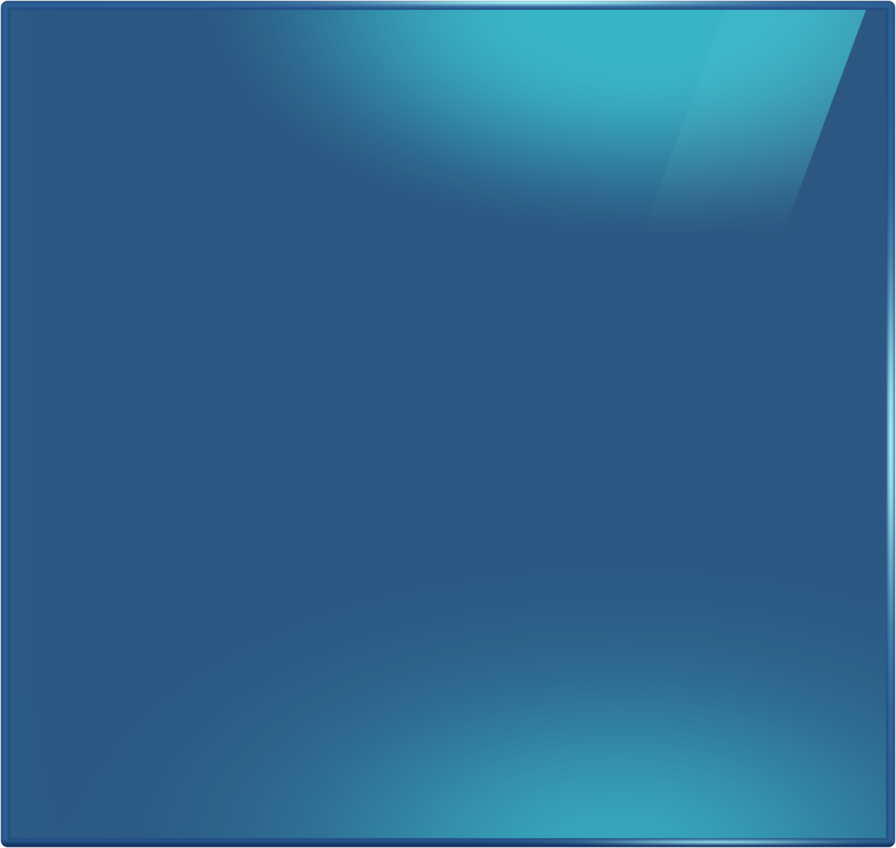
Reproduce this background procedurally as a Shadertoy shader.

```glsl
// Draws a blue glass panel with teal glows, a slanted sheen and a polished rim.

#define BASE_BLUE   vec3(0.168, 0.340, 0.508)
#define GLOW_TEAL   vec3(0.225, 0.705, 0.775)
#define RIM_BLUE    vec3(0.175, 0.380, 0.590)
#define RIM_NAVY    vec3(0.050, 0.150, 0.340)
#define SHINE       vec3(0.620, 0.910, 0.950)
#define RIM_WIDTH   0.0105
#define CORNER      0.008
#define SHEEN_SLANT 0.35
#define SHEEN_LEFT  0.810
#define SHEEN_RIGHT 0.967

// Signed distance to a box with rounded corners
float roundedBox(vec2 p, vec2 halfSize, float radius) {
    vec2 q = abs(p) - halfSize + radius;
    return length(max(q, 0.0)) + min(max(q.x, q.y), 0.0) - radius;
}

// Bell curve that peaks at a centre
float bell(float x, float centre, float width) {
    float t = (x - centre) / width;
    return exp(-t * t);
}

// Glass body: two glows and the sheen that ends the upper one
vec3 glass(vec2 uv, float pixel) {
    float slant = uv.x - SHEEN_SLANT * (uv.y - 0.99);
    float insideRight = 1.0 - smoothstep(-pixel, pixel, slant - SHEEN_RIGHT);
    float insideLeft = smoothstep(-pixel, pixel, slant - SHEEN_LEFT);

    float topRadius = length((uv - vec2(0.716, 1.0)) / vec2(0.52, 0.296));
    float topGlow = (1.0 - smoothstep(0.25, 1.0, topRadius)) * insideRight;
    float lowGlow = 0.85 * bell(uv.x, 0.69, 0.326) * bell(uv.y, 0.0, 0.179);
    float leftGlow = 0.08 * exp(-uv.x / 0.03);
    float glow = max(topGlow, lowGlow) + leftGlow;

    vec3 color = mix(BASE_BLUE, GLOW_TEAL, clamp(glow, 0.0, 1.0));
    float sheen = insideLeft * insideRight * smoothstep(0.70, 0.86, uv.y);
    return mix(color, SHINE, 0.10 * sheen * (1.0 - 0.5 * topGlow));
}

// Rim: a bevel with a dark seam, and one highlight on each of three sides
vec3 rim(vec2 p, vec2 uv, vec2 size, float depth) {
    float bevel = sin(3.14159 * clamp(depth / RIM_WIDTH, 0.0, 1.0));
    float lowShade = 1.0 - smoothstep(0.003, 0.011, p.y);
    vec3 color = mix(RIM_NAVY, RIM_BLUE, 0.55 + 0.45 * bevel);
    color = mix(color, RIM_NAVY, 0.7 * lowShade);

    float top = bell(uv.x, 0.60, 0.20) * bell(size.y - p.y, 0.003, 0.0035);
    float right = bell(uv.y, 0.48, 0.19) * bell(size.x - p.x, 0.006, 0.0045);
    float bottom = bell(uv.x, 0.80, 0.12) * bell(p.y, 0.007, 0.003);
    return mix(color, SHINE, clamp(top + right + 0.8 * bottom, 0.0, 1.0));
}

void mainImage(out vec4 fragColor, in vec2 fragCoord) {
    vec2 uv = fragCoord / iResolution.xy;
    vec2 p = fragCoord / iResolution.y;
    vec2 size = iResolution.xy / iResolution.y;
    float pixel = 1.0 / iResolution.y;

    // Depth inward from the outline of the panel
    float depth = -roundedBox(p - 0.5 * size, 0.5 * size - 0.001, CORNER);

    // Body, rim and pale surroundings
    float body = smoothstep(-pixel, pixel, depth - RIM_WIDTH);
    float panel = smoothstep(-pixel, pixel, depth);
    vec3 color = mix(rim(p, uv, size, depth), glass(uv, pixel), body);
    fragColor = vec4(mix(vec3(1.0), color, panel), 1.0);
}
```
